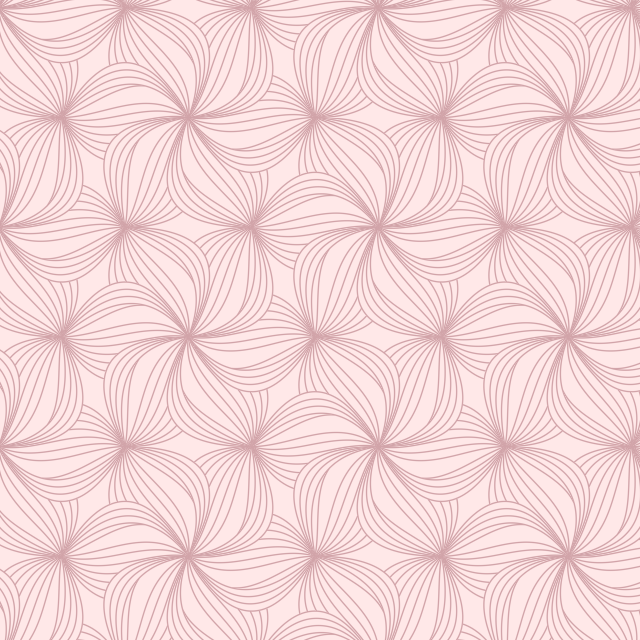
Reproduce this pattern procedurally as a Shadertoy shader.

```glsl
// Pink line-art swirls: six curved strand bundles spiral around each hexagonal centre.

const float SPACING = 0.1979;   // distance between neighbouring nodes, in canvas heights
const float SQRT3 = 1.7320508;

vec2 rotate(vec2 p, float angle) {
    float c = cos(angle), s = sin(angle);
    return vec2(c * p.x + s * p.y, c * p.y - s * p.x);
}

// Offset from the closest swirl centre on a triangular lattice
vec2 nearestSwirl(vec2 p) {
    vec2 cell = vec2(3.0, SQRT3);
    vec2 a = p - cell * round(p / cell);
    vec2 b = p - cell * (floor(p / cell) + 0.5);
    return dot(a, a) < dot(b, b) ? a : b;
}

// Start and end slopes of one strand, from the outline down to the lowest
vec2 strandSlopes(int k) {
    float n = float(k);
    if (k < 4) return vec2(SQRT3 - 0.3 * n, SQRT3 - 0.16 * n);
    if (k == 4) return vec2(0.35, 1.5);
    return mix(vec2(0.0, 0.75), vec2(-SQRT3, -1.0), (n - 5.0) / 6.0);
}

// Approximate distance to a cubic running from (0,0) to (1,0)
float strandDistance(vec2 q, vec2 slopes) {
    float x = q.x, r = 1.0 - q.x;
    float height = x * r * dot(slopes, vec2(r, x));
    float slope = dot(slopes, vec2(r * (1.0 - 3.0 * x), x * (2.0 - 3.0 * x)));
    return abs(q.y - height) / sqrt(1.0 + slope * slope);
}

// Nearest strand of a bundle joining an outer node to the swirl centre
float bundleDistance(vec2 r) {
    vec2 q = r + vec2(1.0, 0.0);
    vec2 next = rotate(r, radians(60.0)) + vec2(1.0, 0.0);

    // The following bundle lies on top and hides whatever is under its outline
    bool hidden = next.y < SQRT3 * next.x * (1.0 - next.x);
    if (q.x < 0.0 || q.x > 1.0 || hidden) return 1.0;

    float d = 1.0;
    for (int k = 0; k < 12; k++) {
        if (k == 4 && q.x > 0.665) continue;   // short strand merges into the one above
        d = min(d, strandDistance(q, strandSlopes(k)));
    }
    return d;
}

void mainImage(out vec4 fragColor, in vec2 fragCoord) {
    vec2 uv = fragCoord / iResolution.y;
    vec2 p = nearestSwirl((uv - vec2(0.2943, 0.8164)) / SPACING);

    float d = 1.0;
    for (int i = 0; i < 6; i++)
        d = min(d, bundleDistance(rotate(p, radians(60.0) * float(i))));

    float pixel = 1.0 / (iResolution.y * SPACING);
    float ink = 1.0 - smoothstep(-0.7 * pixel, 0.7 * pixel, d - 0.0053);
    fragColor = vec4(mix(vec3(1.0, 0.91, 0.91), vec3(0.82, 0.64, 0.66), ink), 1.0);
}
```
